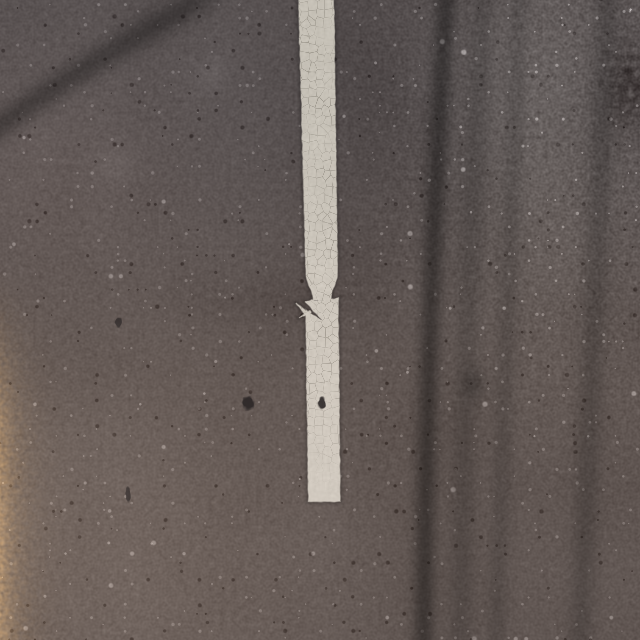
This texture is drawn by a WebGL 1 fragment shader. Its source:

```glsl
precision highp float;
// Worn asphalt seen from above, with a cracked white lane stripe and soft cable shadows.
uniform vec2 u_resolution;

vec2 hash2(vec2 p) {
  vec3 q = fract(vec3(p.xyx) * vec3(0.1031, 0.103, 0.0973));
  q += dot(q, q.yzx + 33.33);
  return fract((q.xx + q.yz) * q.zy);
}

float gradientNoise(vec2 p) {
  vec2 i = floor(p), f = fract(p);
  vec2 w = f * f * f * (f * (f * 6.0 - 15.0) + 10.0);
  float a = dot(hash2(i) - 0.5, f);
  float b = dot(hash2(i + vec2(1, 0)) - 0.5, f - vec2(1, 0));
  float c = dot(hash2(i + vec2(0, 1)) - 0.5, f - vec2(0, 1));
  float d = dot(hash2(i + 1.0) - 0.5, f - 1.0);
  return 2.0 * mix(mix(a, b, w.x), mix(c, d, w.x), w.y);
}

float fbm(vec2 p) {
  float sum = 0.0, amp = 0.6;
  for (int i = 0; i < 4; i++) {
    sum += amp * gradientNoise(p);
    p = p * 2.03 + 17.3;
    amp *= 0.55;
  }
  return sum;
}

// Gaussian falloff, used for shadows and glows
float soft(float d, float width) { return exp(-d * d / (width * width)); }

float blob(vec2 p, vec2 center, vec2 radius) {
  return exp(-dot((p - center) / radius, (p - center) / radius));
}

// Hard-edged irregular spot
float spot(vec2 p, vec2 center, vec2 radius) {
  float d = length((p - center) / radius) + 0.5 * gradientNoise(p * 130.0);
  return 1.0 - smoothstep(0.75, 1.2, d);
}

float segment(vec2 p, vec2 a, vec2 b, float wa, float wb) {
  float t = clamp(dot(p - a, b - a) / dot(b - a, b - a), 0.0, 1.0);
  return length(p - mix(a, b, t)) - mix(wa, wb, t);
}

// Scattered stones: one jittered dot in a share of the cells
float pebbles(vec2 p, float cells, float share) {
  vec2 id = floor(p * cells), r = hash2(id + cells);
  float size = 0.1 + 0.16 * r.y;
  float d = length(fract(p * cells) - 0.3 - 0.4 * r.yx);
  return step(r.x, share) * (1.0 - smoothstep(size * 0.5, size * 1.4, d));
}

// Distance to the borders between jittered cells
float crackDistance(vec2 p) {
  float near = 9.0, second = 9.0;
  for (int y = -1; y <= 1; y++)
    for (int x = -1; x <= 1; x++) {
      vec2 cell = vec2(x, y);
      float d = length(cell + 0.15 + 0.7 * hash2(floor(p) + cell) - fract(p));
      second = min(second, max(near, d));
      near = min(near, d);
    }
  return second - near;
}

// Signed distance to the stripe: tapered upper part, lower part, torn flakes
float stripe(vec2 p) {
  p += 0.0016 * vec2(gradientNoise(p * 95.0), gradientNoise(p * 110.0 + 40.0));
  float taper = 1.0 - smoothstep(0.532, 0.575, p.y);
  float left = mix(0.4775, 0.466, (p.y - 0.57) / 0.43) + 0.010 * taper;
  float right = mix(0.528, 0.522, (p.y - 0.57) / 0.43) - 0.011 * taper;
  float upper = max(max(left - p.x, p.x - right), 0.53 - p.y);
  float low = (0.53 - p.y) / 0.314;
  float lower = max(mix(0.477, 0.4815, low) - p.x, p.x - mix(0.529, 0.532, low));
  float tornTop = 0.532 + 0.011 * gradientNoise(vec2(p.x * 110.0, 3.0)) + 0.1 * (p.x - 0.5);
  lower = max(lower, max(0.216 - p.y, p.y - tornTop));
  float gap = segment(p, vec2(0.472, 0.526), vec2(0.501, 0.501), 0.005, 0.0004);
  float d = max(min(upper, lower), -gap);
  d = min(d, segment(p, vec2(0.463, 0.526), vec2(0.481, 0.508), 0.0006, 0.0035));
  return min(d, segment(p, vec2(0.468, 0.504), vec2(0.484, 0.512), 0.0006, 0.003));
}

void main() {
  vec2 p = gl_FragCoord.xy / u_resolution;
  float px = 1.0 / u_resolution.y;

  // Broad asphalt tones
  vec3 color = mix(vec3(0.375, 0.335, 0.32), vec3(0.345, 0.32, 0.32), smoothstep(0.35, 0.9, p.y));
  color += vec3(0.07, 0.06, 0.05) * blob(p, vec2(0.12, 0.12), vec2(0.38, 0.32));
  color += vec3(0.055, 0.055, 0.05) * blob(p, vec2(0.84, 0.8), vec2(0.14, 0.33));
  color += vec3(0.04, 0.03, 0.025) * blob(p, vec2(0.05, 0.75), vec2(0.25, 0.2));
  color -= 0.035 * blob(p, vec2(0.57, 0.85), vec2(0.12, 0.35));
  color -= 0.025 * blob(p, vec2(0.43, 0.53), vec2(0.16, 0.04));
  color += 0.035 * (blob(p, vec2(0.332, 0.883), vec2(0.025)) + blob(p, vec2(0.18, 0.74), vec2(0.03)));
  color += 0.035 * fbm(p * vec2(7.0, 5.0));

  // Warm light along the lower left edge
  float warm = exp(-p.x / 0.028) * (1.0 - smoothstep(0.25, 0.6, p.y));
  color += vec3(0.24, 0.17, 0.07) * warm * (1.0 + 0.8 * gradientNoise(p * 140.0));

  // Grain and stones, coarser toward the upper right
  float rough = 0.75 + 0.6 * smoothstep(0.45, 0.9, p.x) * smoothstep(0.1, 0.8, p.y);
  color += rough * (0.07 * gradientNoise(p * 230.0) + 0.055 * gradientNoise(p * 105.0));
  color += rough * (0.17 * pebbles(p, 95.0, 0.07) + 0.25 * pebbles(p + 0.37, 60.0, 0.012));
  color -= 0.12 * pebbles(p + 0.71, 75.0, 0.06);
  float patchMask = blob(p, vec2(0.985, 0.865), vec2(0.035, 0.065));
  color -= patchMask * (0.1 + 0.2 * gradientNoise(p * 85.0));

  // Long shadows on the right and a slanted one at the upper left
  float main_x = 0.665 + 0.027 * p.y * p.y + 0.008 * p.y;
  float shade = 0.36 * soft(p.x - main_x + 0.003, 0.017);
  shade += 0.15 * soft(p.x - main_x - 0.055, 0.022) + 0.13 * soft(p.x - 0.775 - 0.035 * p.y, 0.017);
  shade += 0.17 * soft(p.x - 0.907 - 0.042 * p.y, 0.02);
  float slant = p.y - 0.805 - 0.7 * p.x + 0.25 * p.x * p.x;
  shade += 0.3 * soft(slant, 0.026) * (1.0 - smoothstep(0.28, 0.4, p.x));
  shade += 0.16 * blob(p, vec2(0.742, 0.4), vec2(0.02, 0.025));
  color *= 1.0 - shade;

  // Lane stripe with fine crazing
  float d = stripe(p);
  vec3 paint = mix(vec3(0.82, 0.79, 0.75), vec3(0.775, 0.755, 0.715), smoothstep(0.3, 0.9, p.y));
  float crack = 1.0 - smoothstep(0.02, 0.13, crackDistance(p * vec2(85.0, 72.0)));
  paint -= 0.16 * crack * (0.55 + 0.9 * gradientNoise(p * 28.0)) * smoothstep(0.2, 0.4, p.y);
  paint += 0.035 * gradientNoise(p * 180.0) + 0.03 * fbm(p * 25.0);
  color *= 1.0 - 0.2 * soft(max(d, 0.0), 0.004);
  color = mix(color, paint, 1.0 - smoothstep(-px, px, d));

  // Tar spots
  float tar = spot(p, vec2(0.388, 0.37), vec2(0.009, 0.010));
  tar = max(tar, spot(p, vec2(0.503, 0.37), vec2(0.006, 0.009)));
  tar = max(tar, 0.8 * spot(p, vec2(0.185, 0.497), vec2(0.005, 0.008)));
  tar = max(tar, 0.7 * spot(p, vec2(0.2, 0.228), vec2(0.004, 0.012)));
  color = mix(color, vec3(0.17, 0.15, 0.15), 0.9 * tar);

  gl_FragColor = vec4(clamp(color, 0.0, 1.0), 1.0);
}
```
